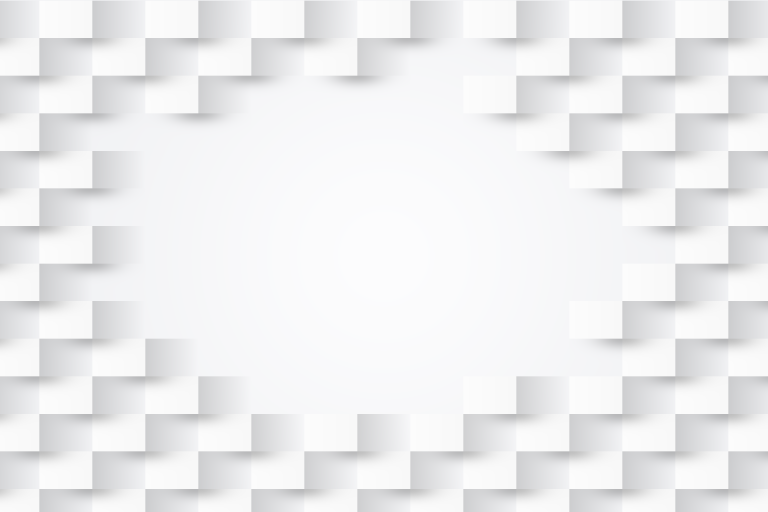
This background is drawn by a WebGL 1 fragment shader. Its source:

```glsl
precision highp float;

uniform vec2 u_resolution;

const vec2 CELL_SIZE = vec2(0.0690, 0.0734);
const vec2 GRID_ORIGIN = vec2(-0.0176, 0.001);
const vec3 GLOW_CENTER = vec3(0.988, 0.988, 0.992);
const vec3 GLOW_EDGE = vec3(0.945, 0.948, 0.957);
const vec3 TILE_LEFT = vec3(0.988);
const vec3 TILE_RIGHT = vec3(0.972);
const float SIDE_SHADE = 0.155;
const float CORNER_SHADE = 0.24;

// Last column left of the opening on a given row
float leftLimit(float row) {
  return 1.5 + max(0.0, row - 8.0) + 2.5 * max(0.0, 3.0 - row);
}

// First column right of the opening on a given row
float rightLimit(float row) {
  float upper = max(8.5, row + 5.8);
  float lower = row < 9.5 ? 10.5 : 8.5;
  return row < 6.5 ? upper : lower;
}

// 1.0 where a raised tile sits, 0.0 elsewhere
float tileAt(vec2 cell) {
  float row = cell.y;
  float checker = mod(cell.x + row, 2.0);
  bool fullRow = row < 0.5 || row > 10.5;
  bool outside = cell.x < leftLimit(row) || cell.x > rightLimit(row);
  return row > -0.5 && (fullRow || outside) ? checker : 0.0;
}

// Soft shadow hanging below a tile's lower right corner
float cornerShadow(vec2 offset) {
  vec2 d = offset / vec2(0.48, 0.25);
  return exp(-dot(d, d));
}

vec3 backdrop(vec2 uv, float aspect) {
  float radius = length((uv - 0.5) * vec2(aspect, 1.0));
  return mix(GLOW_CENTER, GLOW_EDGE, smoothstep(0.0, 0.72, radius));
}

vec3 surface(vec2 uv, float aspect) {
  vec2 grid = (uv - GRID_ORIGIN) / CELL_SIZE;
  vec2 cell = floor(grid);
  vec2 local = fract(grid);

  // Side shade falls to the right of each tile
  float side = tileAt(cell - vec2(1.0, 0.0)) * (1.0 - local.x);
  vec3 color = backdrop(uv, aspect) * (1.0 - SIDE_SHADE * side);

  // Raised tile face
  vec3 face = mix(TILE_LEFT, TILE_RIGHT, local.x);
  color = mix(color, face, tileAt(cell));

  // Shadows from the two tiles touching the upper corners
  float shadow = tileAt(cell - vec2(1.0, 1.0)) * cornerShadow(local);
  shadow += tileAt(cell - vec2(0.0, 1.0)) * cornerShadow(local - vec2(1.0, 0.0));
  return color * (1.0 - CORNER_SHADE * shadow);
}

void main() {
  float aspect = u_resolution.x / u_resolution.y;

  // Average a 3 by 3 sample grid for smooth edges
  vec3 total = vec3(0.0);
  for (int i = 0; i < 3; i++) {
    for (int j = 0; j < 3; j++) {
      vec2 jitter = (vec2(float(i), float(j)) - 1.0) / 3.0;
      vec2 uv = (gl_FragCoord.xy + jitter) / u_resolution;
      total += surface(vec2(uv.x, 1.0 - uv.y), aspect);
    }
  }
  gl_FragColor = vec4(total / 9.0, 1.0);
}
```
